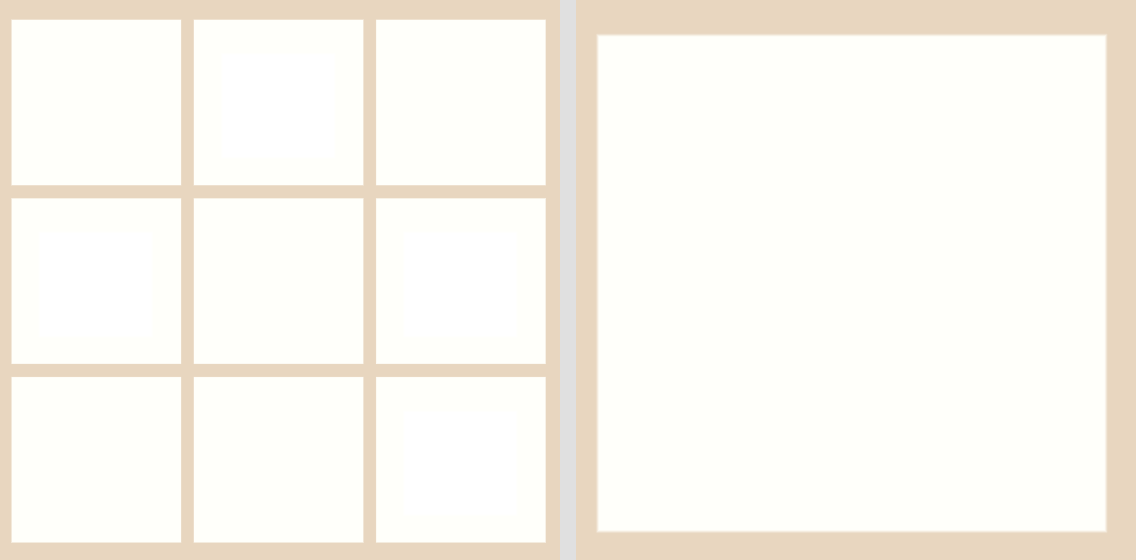
Left, the full canvas; right, a detail of the centre.
Write a WebGL 2 fragment shader that draws this pattern.

```glsl
#version 300 es
precision highp float;

uniform vec2 u_resolution;
out vec4 fragColor;

// Signed distance to an axis-aligned rectangle
float rectDistance(vec2 p, vec2 halfSize) {
    vec2 d = abs(p) - halfSize;
    return length(max(d, 0.0)) + min(max(d.x, d.y), 0.0);
}

// Coverage with an edge softened over a given width
float coverage(float dist, float softness) {
    return 1.0 - smoothstep(-softness, softness, dist);
}

void main() {
    vec2 uv = gl_FragCoord.xy / u_resolution;

    // Three by three tiles, clamped so the outer border stays plain
    vec2 pitch = vec2(0.3255, 0.319);
    vec2 firstCenter = vec2(0.172, 0.179);
    vec2 cell = clamp(round((uv - firstCenter) / pitch), 0.0, 2.0);
    vec2 local = uv - firstCenter - cell * pitch;

    vec3 grout = vec3(0.91, 0.84, 0.75);
    vec3 glaze = vec3(1.0, 1.0, 0.98);

    // A faint whiter patch on the tiles whose bit is set
    int tileIndex = int(cell.x + 3.0 * cell.y);
    float hasPatch = float((172 >> tileIndex) & 1);
    float patchDistance = rectDistance(local + vec2(0.001, 0.006), vec2(0.101, 0.093));
    glaze = mix(glaze, vec3(1.0), hasPatch * coverage(patchDistance, 0.003));

    // Tiles over grout
    float tile = coverage(rectDistance(local, vec2(0.1514, 0.1478)), 0.0013);
    fragColor = vec4(mix(grout, glaze, tile), 1.0);
}
```
